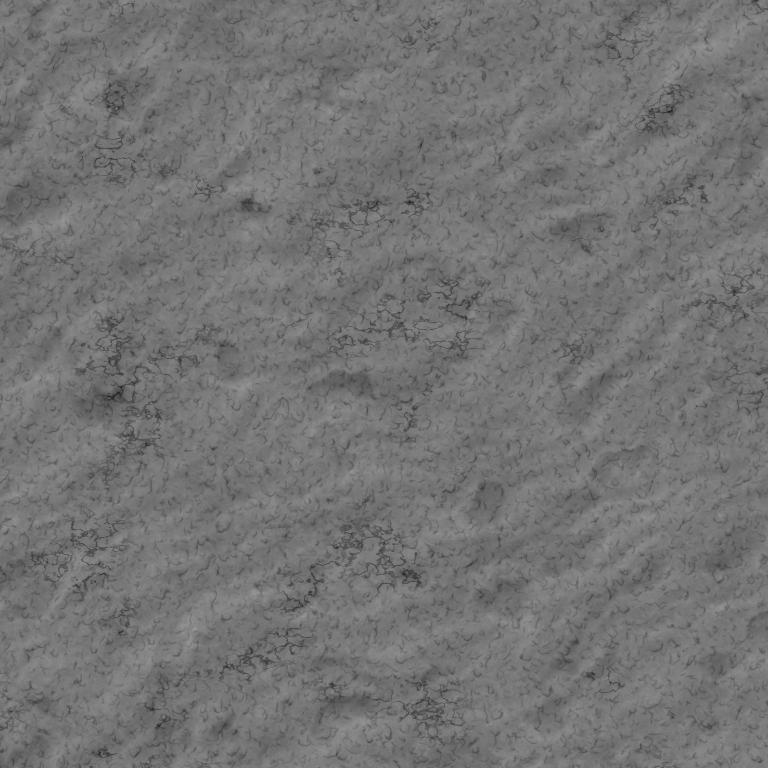
A Shadertoy shader for this texture:

```glsl
const float BASE_GREY = 0.47;
const float LINE_WIDTH = 0.0013;

vec3 hash3(vec2 p) {
    vec3 q = fract(p.xyx * vec3(0.1031, 0.1030, 0.0973));
    q += dot(q, q.yxz + 33.33);
    return fract((q.xxy + q.yzz) * q.zyx);
}

vec2 direction(float angle) {
    return vec2(cos(angle), sin(angle));
}

// Coordinates along and across a given direction
vec2 alignTo(vec2 p, vec2 dir) {
    return vec2(dot(p, dir), dot(p, vec2(-dir.y, dir.x)));
}

float valueNoise(vec2 p) {
    vec2 cell = floor(p), f = fract(p);
    f = f * f * (3.0 - 2.0 * f);
    float low = mix(hash3(cell).x, hash3(cell + vec2(1, 0)).x, f.x);
    float high = mix(hash3(cell + vec2(0, 1)).x, hash3(cell + 1.0).x, f.x);
    return mix(low, high, f.y);
}

float layeredNoise(vec2 p) {
    float sum = 0.0, weight = 0.53;
    for (int i = 0; i < 4; i++) {
        sum += weight * valueNoise(p);
        p = alignTo(p, direction(0.6)) * 2.03 + 17.0;
        weight *= 0.5;
    }
    return sum;
}

vec2 sineWarp(vec2 p) {
    vec2 w = sin(p.yx * 1.3 + vec2(0.4, 2.1));
    w += 0.6 * sin(alignTo(p, direction(1.1)).yx * 2.7 + w);
    return w + 0.35 * sin(alignTo(p, direction(2.3)) * 5.9 + w.yx * 2.0);
}

// Slanted ridges lit from the upper left
float ridges(vec2 uv) {
    vec2 p = alignTo(uv + 0.02 * sineWarp(uv * 7.0), direction(0.48));
    vec2 stretch = vec2(7.0, 19.0);
    vec2 lightStep = vec2(-0.002, 0.013);
    return layeredNoise(p * stretch) - layeredNoise((p + lightStep) * stretch);
}

// Oval dents: x is shade, y is the depth of shadow
vec2 hollows(vec2 uv, float scale, float density, float seed) {
    vec2 p = uv * scale + 0.10 * sineWarp(uv * scale * 3.0);
    vec2 cell = floor(p), result = vec2(0.0);
    for (int y = -1; y <= 1; y++)
    for (int x = -1; x <= 1; x++) {
        vec2 id = cell + vec2(x, y);
        vec3 rnd = hash3(id + seed);
        vec3 form = hash3(id + seed + 71.0);
        if (rnd.z > density) continue;
        vec2 size = vec2(0.38, 0.23) * mix(0.6, 1.15, form.x);
        vec2 q = alignTo(p - id - rnd.xy, direction(mix(0.1, 1.0, form.y))) / size;
        float r = length(q);
        float side = q.y / max(r, 0.01);
        float upper = 0.5 + 0.5 * side;
        float shadow = 1.0 - smoothstep(mix(0.25, 0.75, upper), 1.05, r);
        shadow *= mix(0.5, 1.0, smoothstep(-0.8, 0.8, q.y)) * mix(0.5, 1.0, form.z);
        float rim = exp(-pow((r - 1.2) / 0.27, 2.0)) * smoothstep(0.0, 0.9, -side);
        result += vec2(0.035 * rim - 0.085 * shadow, shadow);
    }
    return result;
}

// Small rounded lumps, each with a thin dark crescent below
float lumps(vec2 uv, float scale, float seed) {
    vec2 p = uv * scale + 0.10 * sineWarp(uv * scale * 1.7);
    vec2 cell = floor(p);
    float shade = 0.0;
    for (int y = -1; y <= 1; y++)
    for (int x = -1; x <= 1; x++) {
        vec2 id = cell + vec2(x, y);
        vec3 rnd = hash3(id + seed);
        vec3 form = hash3(id + seed + 37.0);
        vec2 d = p - id - rnd.xy;
        float angle = atan(d.y, d.x);
        float radius = mix(0.2, 0.5, rnd.z * rnd.z);
        radius *= 1.0 + 0.18 * sin(2.0 * angle + 6.3 * form.x) + 0.1 * sin(3.0 * angle + 6.3 * form.y);
        float edge = length(d) - radius;
        vec2 away = direction(-0.9 + 2.6 * (form.z - 0.5));
        float facing = dot(d, away) / max(length(d), 0.01);
        float arc = exp(-pow(edge / (LINE_WIDTH * scale), 2.0)) * smoothstep(0.15, 0.85, facing);
        float inside = 1.0 - smoothstep(-0.12, 0.04, edge);
        shade -= 0.11 * arc * mix(0.35, 1.0, form.x);
        shade += inside * (0.006 - 0.022 * dot(d, away) / radius);
    }
    return shade;
}

// Broken dark cracks gathered in patches
float cracks(vec2 uv, float shadow) {
    float patches = layeredNoise(alignTo(uv, direction(0.4)) * vec2(9.0, 15.0) + 40.0);
    float mask = smoothstep(0.56, 0.76, patches + 0.10 * shadow);
    float vein = abs(layeredNoise(uv * vec2(60.0, 85.0)) - 0.5);
    return mask * (1.0 - smoothstep(0.01, 0.075, vein));
}

void mainImage(out vec4 fragColor, in vec2 fragCoord) {
    vec2 uv = fragCoord / iResolution.y;
    vec2 dents = hollows(uv, 8.5, 0.5, 11.0) + 0.6 * hollows(uv, 17.0, 0.45, 53.0);

    float grey = BASE_GREY + dents.x + 0.24 * ridges(uv);
    grey += 0.07 * (layeredNoise(uv * 14.0 + 9.0) - 0.5);
    grey += lumps(uv, 48.0, 5.0) + 0.8 * lumps(uv, 80.0, 91.0);
    grey -= 0.15 * cracks(uv, dents.y);

    // Fine sandy grain
    grey += 0.06 * (layeredNoise(uv * 130.0) - 0.5);
    grey += 0.03 * (valueNoise(uv * 420.0) - 0.5);

    fragColor = vec4(vec3(clamp(grey, 0.0, 1.0)), 1.0);
}
```
